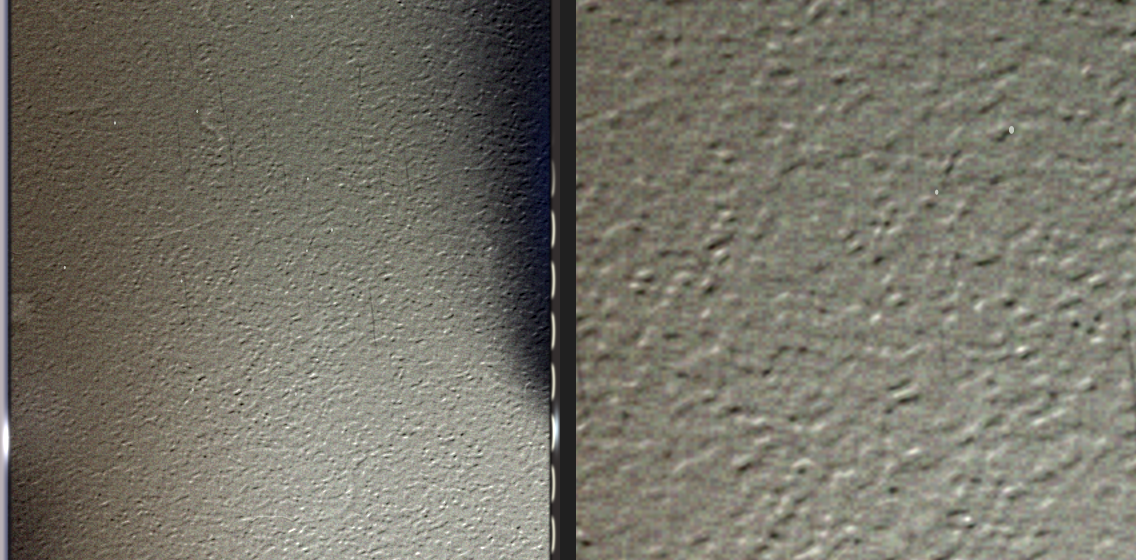
Left: the whole. Right: its middle third, enlarged.
Give the GLSL for this texture, as a WebGL 2 fragment shader.

```glsl
#version 300 es
precision highp float;
// Worn leather panel between a pale rim on the left and a stitched seam on the right.
// Smooth lighting gradients carry an embossed noise grain, with creases,
// scratches and dust scattered over them by hashes.

#define GRAIN_SCALE 165.0
#define GRAIN_DEPTH 0.25
#define SPECKLE_SCALE 420.0
#define SPECKLE_DEPTH 0.075
#define CREASE_DEPTH 0.085
#define SCRATCH_COUNT 14
#define DUST_COUNT 10
#define STITCH_COUNT 11.0
#define RIM_X 0.014
#define SEAM_X 0.983

uniform vec2 u_resolution;
out vec4 fragColor;

float hash(vec2 p) {
  return fract(sin(dot(p, vec2(127.1, 311.7))) * 43758.5453);
}

float noise(vec2 p) {
  vec2 i = floor(p), f = fract(p);
  f = f * f * (3.0 - 2.0 * f);
  return mix(mix(hash(i), hash(i + vec2(1, 0)), f.x),
             mix(hash(i + vec2(0, 1)), hash(i + vec2(1, 1)), f.x), f.y);
}

// Bell curve that is 1 at zero and fades over the given width
float bell(float d, float width) {
  return exp(-d * d / (width * width));
}

// Leather height: short wrinkles that lean up to the right
float leatherHeight(vec2 p) {
  p += 1.1 * vec2(noise(p * 0.3), noise(p * 0.3 + 41.0));
  vec2 q = mat2(0.60, -0.46, 0.40, 1.0) * p;
  return 0.72 * noise(q) + 0.28 * noise(q * 1.7 + 17.0);
}

// Slope towards the light, with steep flanks stressed and flat parts calmed
float grainRelief(vec2 uv) {
  vec2 p = uv * GRAIN_SCALE, toLight = vec2(-0.22, 0.38);
  float slope = leatherHeight(p - toLight) - leatherHeight(p + toLight);
  return slope * (0.5 + 1.7 * abs(slope)) * (0.7 + 0.6 * noise(uv * 22.0));
}

// Long raised folds, nearly level, present only in patches
float creases(vec2 uv) {
  vec2 p = vec2(uv.x * 4.0, (uv.y - 0.12 * uv.x) * 17.0);
  p.y += 0.4 * noise(uv * 28.0);
  float d = noise(p + 7.0) - 0.5;
  float patches = smoothstep(0.45, 0.75, noise(uv * vec2(6.0, 9.0) + 23.0));
  return patches * (bell(d, 0.025) - 0.7 * bell(d - 0.045, 0.025));
}

// Thin upright marks, most of them right of the middle
float scratches(vec2 uv) {
  float sum = 0.0;
  for (int i = 0; i < SCRATCH_COUNT; i++) {
    float k = float(i);
    vec2 c = vec2(0.3 + 0.5 * hash(vec2(k, 3.0)), 0.42 + 0.5 * hash(vec2(k, 8.0)));
    float halfLength = 0.02 + 0.06 * hash(vec2(k, 5.0));
    vec2 d = uv - c;
    d.x += 0.12 * d.y + 0.003 * noise(vec2(uv.y * 40.0, k));
    sum += bell(d.x, 0.0018) * (1.0 - smoothstep(0.4, 1.0, abs(d.y) / halfLength));
  }
  return min(sum, 1.0);
}

float dust(vec2 uv, float px) {
  float sum = 0.0;
  for (int i = 0; i < DUST_COUNT; i++) {
    vec2 c = vec2(hash(vec2(float(i), 61.0)), hash(vec2(float(i), 72.0)));
    c = vec2(0.05 + 0.6 * c.x, 0.25 + 0.73 * c.y);
    float r = 0.0006 + 0.0009 * hash(c);
    sum += 1.0 - smoothstep(r, r + 1.2 * px, length((uv - c) * vec2(1.2, 0.8)));
  }
  return min(sum, 1.0);
}

// Broad light: brown at left, grey glow low in the middle, navy shade upper right
vec3 panelLight(vec2 uv, out float shade) {
  float across = smoothstep(-0.10, 0.60, uv.x);
  float low = 1.0 - smoothstep(0.05, 0.85, uv.y);
  float level = mix(mix(0.285, 0.415, across), mix(0.25, 0.655, across), low);
  vec3 tint = mix(vec3(1.10, 0.95, 0.76), vec3(1.0, 1.0, 0.88 + 0.06 * low), across);
  vec3 col = level * tint;
  col += vec3(0.05, 0.05, 0.07) * bell(length((uv - vec2(0.06, 0.26)) * vec2(1.0, 0.8)), 0.07);
  float corner = bell(uv.x - 0.01, 0.08) * (1.0 - smoothstep(0.05, 0.26, uv.y));
  col = mix(col, vec3(0.19, 0.15, 0.14), 0.8 * corner);
  // Wide grey falloff first, then a narrow deep band beside the seam
  float top = smoothstep(0.3, 1.0, uv.y);
  float under = smoothstep(-0.03, 0.14, uv.y - 0.23 - 0.75 * (0.98 - uv.x));
  float haze = under * smoothstep(mix(0.76, 0.60, top), mix(1.06, 0.96, top), uv.x);
  float deep = under * smoothstep(mix(0.87, 0.79, top), mix(0.99, 0.97, top), uv.x);
  shade = max(0.65 * haze, deep);
  float navy = bell(uv.x - 0.99, 0.05) * bell(uv.y - 0.68, 0.22);
  vec3 dark = mix(vec3(0.065, 0.065, 0.09), vec3(0.04, 0.065, 0.19), navy);
  col = mix(col, vec3(0.20, 0.20, 0.22), 0.85 * haze);
  return mix(col, dark, 0.9 * deep);
}

void main() {
  vec2 uv = gl_FragCoord.xy / u_resolution;
  float px = 1.0 / min(u_resolution.x, u_resolution.y);

  // Leather surface
  float shade;
  vec3 col = panelLight(uv, shade);
  float gloss = mix(0.5, 1.15, smoothstep(0.28, 0.6, col.g)) + 1.4 * shade * (1.0 - shade);
  col += GRAIN_DEPTH * gloss * grainRelief(uv);
  col += CREASE_DEPTH * (1.0 - 0.7 * shade) * creases(uv);
  col *= 1.0 - 0.18 * scratches(uv);
  vec2 s = uv * SPECKLE_SCALE;
  vec3 speckle = vec3(noise(s), noise(s + 91.0), noise(s + 173.0)) - 0.5;
  col += SPECKLE_DEPTH * (speckle + speckle.g) * (1.0 - 0.4 * shade);
  col = mix(col, vec3(0.85, 0.87, 0.84), 0.8 * dust(uv, px));

  // Pale rim with a dark groove and one glint
  col = mix(col, vec3(0.07, 0.07, 0.10), 0.85 * bell(uv.x - RIM_X - 0.003, 0.004));
  vec3 rim = mix(vec3(0.72, 0.69, 0.71), vec3(0.36, 0.38, 0.50), smoothstep(0.003, RIM_X, uv.x));
  col = mix(rim, col, smoothstep(RIM_X - px, RIM_X + px, uv.x));
  col += 0.9 * bell(uv.x - 0.012, 0.006) * bell(uv.y - 0.215, 0.035);

  // Seam with bowed stitches catching the light
  float inSeam = smoothstep(SEAM_X - px, SEAM_X + px, uv.x);
  col = mix(col, vec3(0.20, 0.18, 0.18), inSeam);
  col *= 1.0 - 0.6 * bell(uv.x - SEAM_X, 0.003);
  float along = fract(uv.y * STITCH_COUNT) - 0.5;
  float bow = SEAM_X + 0.006 - 0.02 * along * along;
  float lit = (1.0 - smoothstep(0.25, 0.42, abs(along))) * (1.0 - smoothstep(0.58, 0.78, uv.y));
  col = mix(col, vec3(0.90, 0.89, 0.80), 0.95 * lit * bell(uv.x - bow, 0.003));
  col += vec3(0.6, 0.7, 0.75) * bell(uv.x - 0.994, 0.005) * bell(uv.y - 0.235, 0.03);

  fragColor = vec4(clamp(col, 0.0, 1.0), 1.0);
}
```
